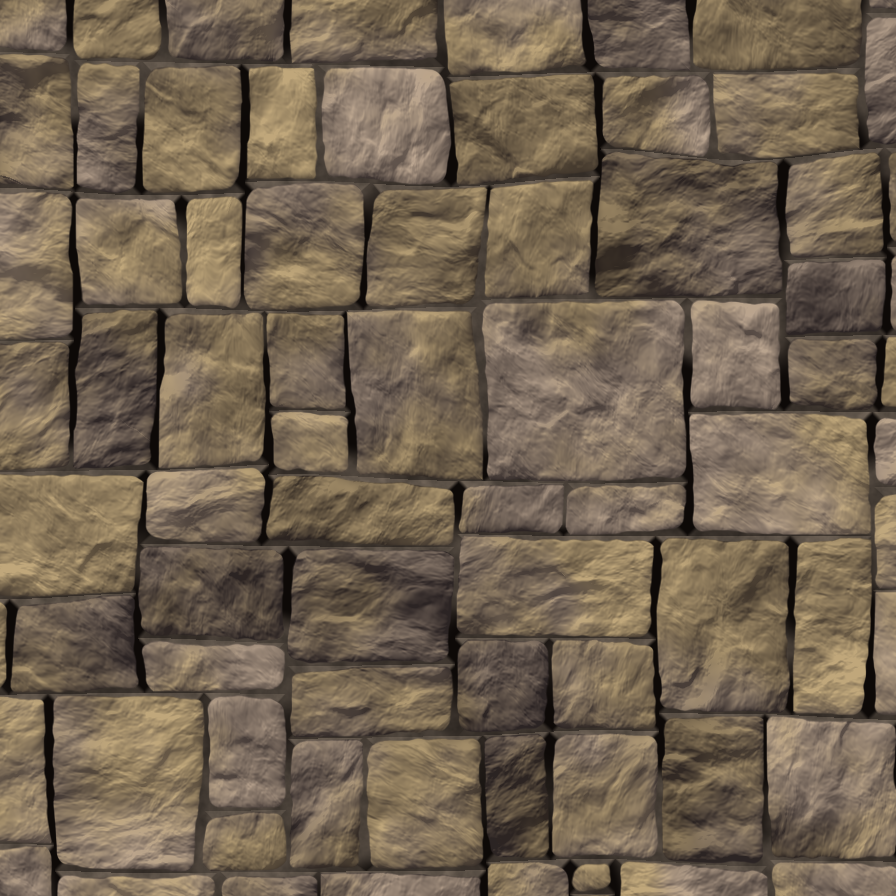
A Shadertoy shader for this texture:

```glsl
#define GRID vec2(4.9, 6.9)
#define JITTER 0.32
#define JOINT 0.0034
#define CORNER 0.012
#define SHADE 0.62
#define LIGHT vec2(-0.35, 0.94)
#define DARK_STONE vec3(0.25, 0.217, 0.198)
#define PALE_STONE vec3(0.65, 0.585, 0.495)
#define OCHRE vec3(1.03, 0.995, 0.87)
#define PLUM vec3(0.995, 0.975, 1.01)
#define MORTAR vec3(0.36, 0.32, 0.28)
#define GAP vec3(0.05, 0.035, 0.028)

struct Stone { vec2 center, extent, id; };

float hash(vec2 p) {
    vec3 q = fract(p.xyx * 0.1031);
    q += dot(q, q.yzx + 33.33);
    return fract((q.x + q.y) * q.z);
}

vec2 hash2(vec2 p) { return vec2(hash(p), hash(p + vec2(57.0, 23.0))); }

float noise(vec2 p) {
    vec2 i = floor(p), f = fract(p);
    f = f * f * (3.0 - 2.0 * f);
    vec2 e = vec2(1, 0);
    return mix(mix(hash(i), hash(i + e), f.x),
               mix(hash(i + e.yx), hash(i + 1.0), f.x), f.y);
}

float fbm(vec2 p) {
    float sum = 0.0, amp = 0.533;
    for (int i = 0; i < 4; i++) {
        sum += amp * noise(p);
        p = mat2(1.6, 1.2, -1.2, 1.6) * p + 11.3;
        amp *= 0.5;
    }
    return sum;
}

// Cellular noise: every cell is a tilted plane, blended softly
float facets(vec2 p) {
    vec2 cell = floor(p);
    float sum = 0.0, total = 0.00001;
    for (int k = 0; k < 9; k++) {
        vec2 c = cell + vec2(k % 3 - 1, k / 3 - 1);
        vec2 d = p - c - hash2(c);
        float w = exp(-8.0 * dot(d, d));
        sum += w * dot(d, hash2(c + 91.0) * 2.0 - 1.0);
        total += w;
    }
    return sum / total;
}

float cut(vec2 cell) { return 0.5 + JITTER * (2.0 * hash(cell + 13.0) - 1.0); }

// Interlocking blocks around the grid vertices, large ones split again
Stone findStone(vec2 p) {
    vec2 g = p * GRID, lo, hi, v;
    for (int i = 0; i < 4; i++) {
        v = floor(g) + vec2(i % 2, i / 2);
        float ll = cut(v - 1.0), ur = cut(v);
        float ul = cut(v - vec2(1, 0)), lr = cut(v - vec2(0, 1));
        bool even = mod(v.x + v.y, 2.0) < 0.5;
        lo = v - 1.0 + (even ? vec2(ll, lr) : vec2(ul, ll));
        hi = v + (even ? vec2(ur, ul) : vec2(lr, ur));
        if (all(greaterThanEqual(g, lo)) && all(lessThanEqual(g, hi))) break;
    }
    vec2 id = v * 4.0;
    for (int k = 0; k < 2; k++) {
        vec2 size = (hi - lo) / GRID;
        vec2 axis = size.x > 1.1 * size.y ? vec2(1, 0) : vec2(0, 1);
        float ratio = max(size.x / size.y, 1.4 * size.y / size.x);
        float chance = 0.8 * smoothstep(0.01, 0.055, size.x * size.y);
        if (ratio > 2.8 || hash(id + 17.0 + float(k)) < chance) {
            float c = dot(mix(lo, hi, mix(0.34, 0.66, hash(id + 41.0))), axis);
            if (dot(g, axis) < c) hi = mix(hi, vec2(c), axis);
            else {
                lo = mix(lo, vec2(c), axis);
                id += k == 0 ? vec2(1, 0) : vec2(0, 1);
            }
        }
    }
    return Stone(0.5 * (lo + hi) / GRID, 0.5 * (hi - lo) / GRID, id);
}

// Signed distance to a skewed, rounded block with a chipped outline
float stoneDistance(vec2 p, Stone s) {
    vec2 d = p - s.center;
    vec2 inner = abs(d) - s.extent;
    float limit = max(inner.x, inner.y) + 0.0018;
    d += (hash2(s.id + 5.0) - 0.5) * 0.11 * d.yx;
    float radius = CORNER * mix(0.4, 1.4, hash(s.id + 7.0));
    vec2 q = abs(d) - s.extent + JOINT + radius;
    float box = length(max(q, 0.0)) + min(max(q.x, q.y), 0.0) - radius;
    box += 0.006 * (noise(p * 22.0 + s.id) - 0.5) + 0.003 * (noise(p * 85.0) - 0.5);
    return max(box, limit);
}

// Gently cleaved faces, chiselled grain and a worn rim
float height(vec2 p, Stone s) {
    float a = 6.283 * hash(s.id + 3.0);
    vec2 q = mat2(cos(a), sin(a), -sin(a), cos(a)) * p * vec2(1.0, 0.7) + s.id * 3.7;
    vec2 bent = q + 0.03 * vec2(fbm(q * 16.0), fbm(q * 16.0 + 31.0));
    float h = 0.026 * facets(bent * 10.0) + 0.006 * facets(bent * 34.0);
    h += 0.0125 * fbm(bent * 48.0);
    return h - 0.004 * exp(min(stoneDistance(p, s), 0.0) / 0.005);
}

void mainImage(out vec4 fragColor, in vec2 fragCoord) {
    float pixel = 1.0 / iResolution.y;
    vec2 p = fragCoord * pixel;
    p += 0.017 * (vec2(noise(p * 6.0), noise(p * 6.0 + 19.0)) - 0.5);
    Stone s = findStone(p);
    float dist = stoneDistance(p, s);

    // Stone tone: own shade, stains, then relief lit from above
    float eps = 0.002;
    float slope = (height(p, s) - height(p + LIGHT * eps, s)) / eps;
    float own = hash(s.id + 29.0);
    float tone = mix(0.47, 0.74, own) - 0.2 * step(own, 0.12);
    tone += 0.7 * (fbm(p * 7.0 + s.id * 1.7) - 0.5);
    tone += 0.45 * (fbm(p * 30.0 + s.id) - 0.5);
    tone += SHADE * clamp(slope, -0.7, 0.7);
    tone -= 0.2 * exp(min(dist, 0.0) / 0.004);
    vec3 stone = mix(DARK_STONE, PALE_STONE, clamp(tone, -0.2, 1.2));
    float warmth = fbm(p * 7.0 - s.id * 2.3) + 0.3 * (hash(s.id + 61.0) - 0.5);
    stone *= mix(PLUM, OCHRE, smoothstep(0.3, 0.7, warmth + 0.15 * (tone - 0.5)));

    // Joints: mortar on ledges, black gaps at the sides and below
    vec2 d = p - s.center;
    vec2 edge = s.extent - abs(d);
    float ledge = smoothstep(-0.004, 0.004, edge.x - edge.y);
    ledge *= d.y > 0.0 ? 1.0 : 0.55;
    float fill = max(ledge, 0.75 * smoothstep(0.45, 0.7, noise(p * 11.0 + 5.0)));
    vec3 joint = mix(GAP, MORTAR * (0.7 + 0.6 * fbm(p * 70.0)), fill);

    float cover = 1.0 - smoothstep(-pixel, pixel, dist);
    fragColor = vec4(mix(joint, stone, cover), 1.0);
}
```
